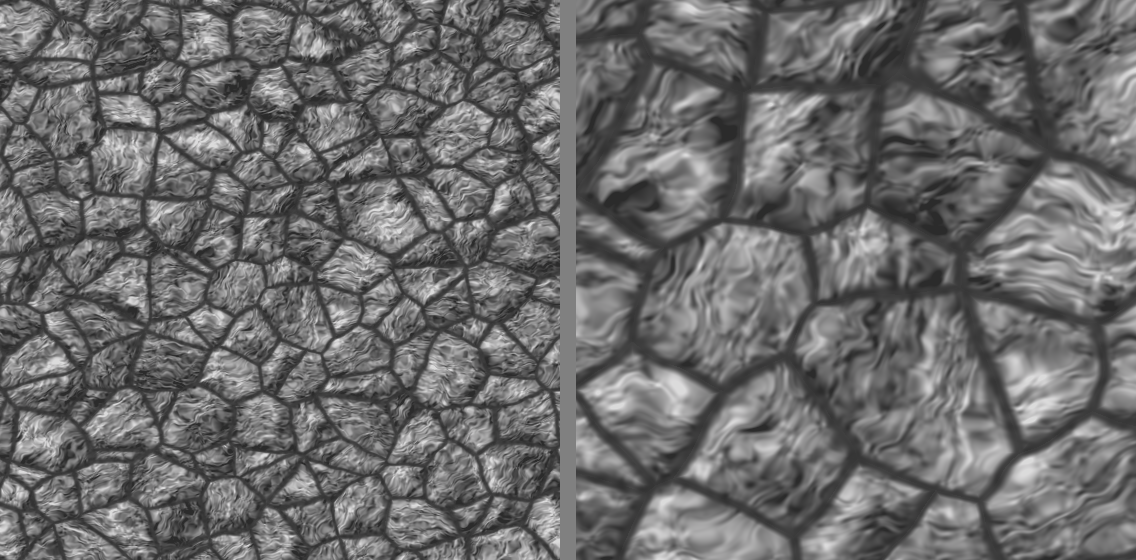
Left, the full canvas; right, a detail of the centre.
This texture is drawn by a WebGL 1 fragment shader. Its source:

```glsl
precision highp float;
// Wall of tightly packed, chipped grey stones parted by thin dark cracks.
// A power diagram gives stones of mixed size; soft-min planes cut their facets,
// and stretched noise, turned per stone, adds the wrinkled mineral grain.
uniform vec2 u_resolution;

float hash(vec2 p) {
  vec3 q = fract(p.xyx * vec3(0.1031, 0.1030, 0.0973));
  q += dot(q, q.yzx + 33.33);
  return fract((q.x + q.y) * q.z);
}

float noise(vec2 p) {
  vec2 i = floor(p), f = fract(p);
  f = f * f * (3.0 - 2.0 * f);
  return mix(mix(hash(i), hash(i + vec2(1.0, 0.0)), f.x),
             mix(hash(i + vec2(0.0, 1.0)), hash(i + vec2(1.0)), f.x), f.y);
}

vec2 noise2(vec2 p) {
  return vec2(noise(p), noise(p + 37.7)) - 0.5;
}

vec2 stoneSite(vec2 cell) {
  return cell + vec2(hash(cell + 11.3), hash(cell + 71.9));
}

// Squared distance reduced by the weight of the stone: heavy stones grow larger.
float power(vec2 p, vec2 site, vec2 cell) {
  float weight = hash(cell + 143.1);
  vec2 d = p - site;
  return dot(d, d) - 0.5 * weight * weight;
}

// Wrinkled streaks, centred on zero.
float grain(vec2 p, float angle) {
  float c = cos(angle), s = sin(angle);
  vec2 r = vec2(c * p.x + s * p.y, c * p.y - s * p.x) + 60.0;
  r += 0.22 * noise2(r * 2.3) + 0.09 * noise2(r * 7.0);
  float fine = noise(r * vec2(9.0, 21.0)) - 0.5;
  float speck = noise(r * vec2(17.0, 23.0) + 9.0) - 0.5;
  float streak = noise(r * vec2(3.0, 9.0) + 5.0) - 0.5;
  float vein = 1.0 - abs(2.0 * noise(r * vec2(1.6, 5.5) + 21.0) - 1.0);
  return 0.31 * fine + 0.22 * speck + 0.22 * streak
       + 0.13 * (smoothstep(0.6, 1.0, vein) - 0.4);
}

void main() {
  vec2 uv = gl_FragCoord.xy / u_resolution.y;
  vec2 p = uv * vec2(11.5, 13.5) + 20.0;
  vec2 flat_p = p;
  p += 0.35 * noise2(p * 0.8) + 0.06 * noise2(p * 4.0);
  vec2 base = floor(p);

  // Stone that owns this point
  float nearest = 100.0;
  vec2 ownCell = base, ownSite = p;
  for (int y = -2; y <= 2; y++) {
    for (int x = -2; x <= 2; x++) {
      vec2 cell = base + vec2(float(x), float(y));
      vec2 site = stoneSite(cell);
      float d = power(p, site, cell);
      if (d < nearest) {
        nearest = d;
        ownCell = cell;
        ownSite = site;
      }
    }
  }

  // Top plane, then one sloping facet towards each neighbour
  vec2 tilt = vec2(hash(ownCell + 5.1), hash(ownCell + 8.7)) - 0.5;
  float top = 0.13 + 0.1 * hash(ownCell + 3.3) + 0.3 * dot(tilt, p - ownSite);
  float weightSum = exp(-50.0 * top);
  float shade = weightSum * (0.49 + 0.17 * (hash(ownCell + 2.2) - 0.5));
  float edge = 10.0;
  for (int y = -2; y <= 2; y++) {
    for (int x = -2; x <= 2; x++) {
      vec2 cell = base + vec2(float(x), float(y));
      vec2 site = stoneSite(cell);
      vec2 away = site - ownSite;
      float gap = length(away);
      if (gap > 0.001) {
        float d = (power(p, site, cell) - nearest) / (2.0 * gap);
        edge = min(edge, d);
        float chance = hash(ownCell * 1.7 + cell * 3.1);
        float facet = d * mix(0.3, 1.6, chance);
        float w = exp(-50.0 * facet);
        float lit = 0.43 + 0.11 * dot(away / gap, vec2(-0.5, 0.86));
        shade += w * (lit + 0.16 * (fract(chance * 17.0) - 0.5));
        weightSum += w;
      }
    }
  }
  shade /= weightSum;

  // Grain, broad stains and pale worn patches
  float angle = 0.55 + 1.7 * (hash(ownCell + 91.0) - 0.5);
  float grey = shade + grain(flat_p, angle) * (0.55 + shade);
  grey += 0.16 * (noise(flat_p * 1.3 + 4.0) - 0.5);
  grey += 0.14 * smoothstep(0.62, 0.92, noise(p * 1.7 + 50.0));

  // Shadow beside the cracks, then the cracks themselves
  grey *= mix(0.8, 1.03, smoothstep(0.0, 0.16, edge));
  float width = 0.035 + 0.045 * noise(p * 2.0 + 13.0);
  float crack = 1.0 - smoothstep(0.2 * width, 1.3 * width, edge);
  float crackGrey = 0.22 + 0.07 * (noise(flat_p * 14.0) - 0.5);
  grey = mix(grey, crackGrey, 0.92 * crack);

  grey = clamp(grey, 0.17, 0.86);
  gl_FragColor = vec4(vec3(grey, grey * 0.997, grey), 1.0);
}
```
